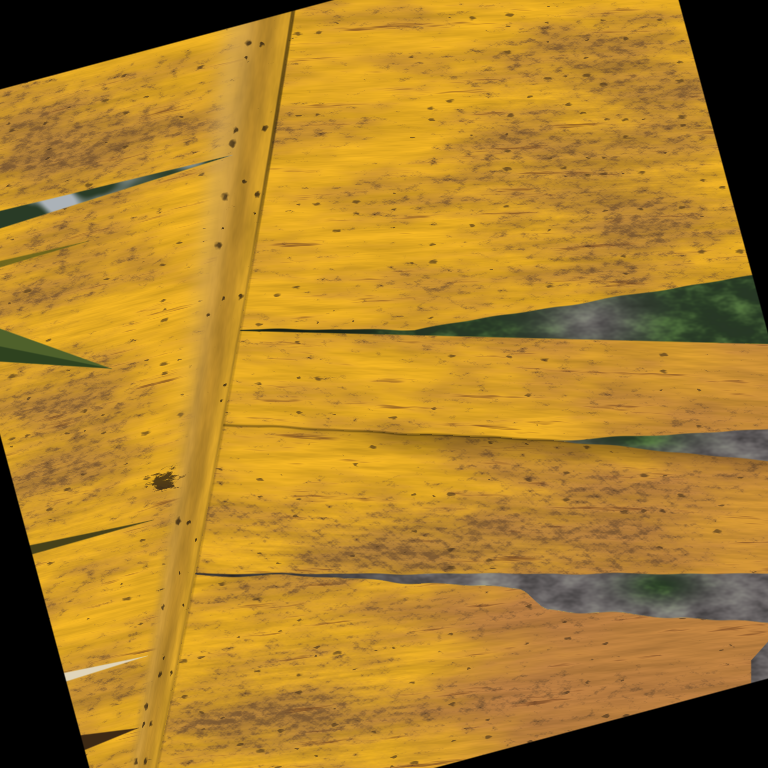
This texture is drawn by a Shadertoy shader. Its source:

```glsl
// A withered yellow leaf: slanted midrib, torn blades and dark gaps in a tilted
// square on black. Blades are stretched gradient noise, tears are tapered slits
// and curve-bounded gaps, specks come from hashed cells.

float hash(vec2 p) { return fract(sin(dot(p, vec2(127.1, 311.7))) * 43758.5); }

float corner(vec2 cell, vec2 f, vec2 c) {
    float a = 6.2832 * hash(cell + c);
    return dot(vec2(cos(a), sin(a)), f - c);
}

float noise(vec2 p) {
    vec2 i = floor(p), f = p - i, s = f * f * (3.0 - 2.0 * f);
    return mix(mix(corner(i, f, vec2(0)), corner(i, f, vec2(1, 0)), s.x),
               mix(corner(i, f, vec2(0, 1)), corner(i, f, vec2(1)), s.x), s.y);
}

float fbm(vec2 p) {
    float sum = 0.0, amp = 0.6;
    for (int i = 0; i < 4; i++) {
        sum += amp * noise(p);
        p = p * 2.03 + 17.3;
        amp *= 0.62;
    }
    return sum;
}

// One ragged speck in a share of the cells
float specks(vec2 p, float chance) {
    p += 0.15 * vec2(noise(p * 4.0), noise(p * 4.0 + 31.0));
    vec2 id = floor(p);
    vec2 centre = 0.35 + 0.3 * vec2(hash(id + 3.0), hash(id + 8.0));
    float radius = 0.1 + 0.22 * hash(id + 21.0);
    return step(hash(id), chance) * smoothstep(radius, radius * 0.3, length(p - id - centre));
}

float cover(float d) { return smoothstep(-1.0, 1.0, d * iResolution.y); }

// Tear narrowing from half-width w to a point
float slit(vec2 p, vec2 wide, vec2 tip, float w) {
    vec2 d = tip - wide, q = p - wide;
    float h = dot(q, d) / dot(d, d);
    float side = abs(q.x * d.y - q.y * d.x) / length(d);
    return cover(min(w * (1.0 - h) - side, (1.0 - h) * length(d)));
}

float blob(vec2 p, float x, float y, float w, float h) {
    vec2 q = (p - vec2(x, y)) / vec2(w, h);
    return exp(-dot(q, q));
}

// Blurred grass and litter behind the leaf
vec3 ground(vec2 p) {
    float n = fbm(p * vec2(18, 32) + 5.0);
    float grass = p.y > 0.5 ? 1.0 - 0.9 * blob(p, 0.77, 0.58, 0.07, 0.05)
                            : blob(p, 0.86, 0.238, 0.05, 0.022);
    grass = max(grass, blob(p, 0.82, 0.43, 0.08, 0.02));
    vec3 green = mix(vec3(0.14, 0.21, 0.13), vec3(0.34, 0.47, 0.25), smoothstep(-0.2, 0.6, n));
    return mix(vec3(0.41, 0.39, 0.39) * (1.0 + 0.9 * n), green, clamp(grass + 0.3 * n, 0.0, 1.0));
}

void mainImage(out vec4 fragColor, in vec2 fragCoord) {
    vec2 p = (fragCoord - 0.5 * iResolution.xy) / iResolution.y + 0.5;
    float u = p.x, v = p.y;
    float ribEdge = 0.204 + 0.205 * v - 0.025 * v * v;
    float wobble = 0.003 * noise(vec2(u * 18.0, 4));

    // Borders of the right-hand blades
    float top1 = 0.571 + 0.16 * max(u - 0.54, 0.0) + wobble;
    float low1 = 0.577 - 0.025 * u;
    float crease = 0.461 - 0.048 * u + wobble;
    float top2 = crease + 0.1 * max(u - 0.72, 0.0);
    float low2 = crease - 0.05 * max(u - 0.73, 0.0);
    float top3 = 0.253 + wobble;
    float low3 = 0.25 - 0.06 * max(u - 0.4, 0.0) - 0.025 * smoothstep(0.675, 0.715, u) + 2.0 * wobble;

    // Vein-aligned coordinates, blade zero being the left side
    float right = cover(u - ribEdge);
    float blade = u < ribEdge ? 0.0 : v > low1 ? 1.0 : v > crease ? 2.0 : v > low3 ? 3.0 : 4.0;
    float tilt = blade < 1.0 ? -0.25 : blade < 2.0 ? -0.04 : blade < 4.0 ? 0.035 : -0.1;
    vec2 vein = vec2(u, v + tilt * (u - 0.3)) + blade * 3.7;

    // Yellow tissue, brown decay and streaks
    float broad = fbm(vein * vec2(5, 17));
    float streak = fbm(vein * vec2(7, 80));
    float grain = fbm(vein * vec2(55, 120));
    float decay = 0.7 * blob(p, 0.8, 0.8, 0.2, 0.18) + 0.75 * blob(p, 0.6, 0.29, 0.32, 0.05)
        + 0.5 * blob(p, 0.85, 0.36, 0.2, 0.06) + 0.65 * blob(p, 0.08, 0.82, 0.18, 0.09)
        + 0.5 * blob(p, 0.06, 0.45, 0.12, 0.25) + 0.65 * blob(p, 0.4, 0.08, 0.2, 0.12);
    float dry = blade > 3.0 ? smoothstep(0.42, 0.76, u + 0.15 * broad)
        : blade > 1.0 ? 0.65 * smoothstep(0.5, 1.0, u + 0.2 * broad) : 0.0;
    vec3 col = mix(vec3(0.91, 0.68, 0.14), vec3(0.77, 0.56, 0.18), smoothstep(-0.25, 0.4, broad + 0.4 * streak));
    col = mix(col, vec3(0.64, 0.46, 0.23), 0.75 * smoothstep(0.0, 0.9, decay + 0.6 * broad + 0.3 * grain));
    col = mix(col, vec3(0.69, 0.46, 0.26), 0.85 * dry) * (1.0 + 0.25 * streak);
    col = mix(col, vec3(0.42, 0.3, 0.18), 0.7 * smoothstep(0.12, 0.6, 0.75 * grain + 0.45 * broad + 0.3 * decay));
    col = mix(col, vec3(0.38, 0.22, 0.11), 0.6 * smoothstep(0.22, 0.55, streak));
    col = mix(col, vec3(0.25, 0.18, 0.11), 0.6 * specks(vein * vec2(40, 85), 0.08 + 0.1 * decay));
    col *= 1.0 - 0.3 * right * step(v, crease) * smoothstep(0.035, 0.0, crease - v) * smoothstep(0.3, 0.6, u);

    // Midrib with pale flank, dark edge and pits
    float across = (u - ribEdge) / (0.033 + 0.034 * v) + 1.0;
    float rib = smoothstep(-0.25, 0.25, across) * (1.0 - right);
    vec3 ribCol = mix(vec3(0.75, 0.57, 0.23), vec3(0.69, 0.51, 0.16), smoothstep(0.1, 0.55, across));
    ribCol = mix(ribCol, vec3(0.8, 0.6, 0.16), smoothstep(0.55, 0.9, across));
    col = mix(col, ribCol * (1.0 + 0.2 * fbm(vec2(across * 3.0, v * 12.0))), rib);
    col = mix(col, vec3(0.83, 0.66, 0.34), 0.6 * blob(vec2(across, v), -0.1, 0.85, 0.3, 0.35));
    col *= 1.0 - (0.15 + 0.35 * smoothstep(0.6, 0.85, v)) * smoothstep(0.004, 0.001, abs(u - ribEdge));
    float pits = rib * specks(vec2(across * 3.0, v * 45.0), 0.24);
    pits = max(pits, smoothstep(0.4, 0.8, blob(p, 0.213, 0.374, 0.02, 0.015) + grain));
    col = mix(col, vec3(0.18, 0.13, 0.07), 0.8 * pits);

    // Openings on the right
    float gap = cover(min(top1 - v, v - low1));
    gap = max(gap, cover(min(top2 - v, v - low2)) * smoothstep(0.71, 0.75, u));
    gap = max(gap, cover(min(top3 - v, v - low3)));
    float tornEnd = u - 0.978 - 0.9 * max(v - 0.14, 0.0);
    gap = max(gap, cover(min(tornEnd, 0.167 - v)));
    col *= 1.0 - 0.35 * right * smoothstep(0.003, 0.0, abs(v - crease)) * smoothstep(0.8, 0.7, u);
    col = mix(col, ground(p) * mix(0.5, 1.0, smoothstep(0.35, 0.6, u)), gap * right);

    // Tears and a stray green blade on the left
    float light = noise(p * 23.0) + 0.5 * blob(p, 0.09, 0.737, 0.04, 0.04);
    vec3 sky = mix(vec3(0.16, 0.23, 0.15), vec3(0.67, 0.7, 0.72), smoothstep(-0.15, 0.3, light));
    col = mix(col, sky, slit(p, vec2(0, 0.714), vec2(0.302, 0.798), 0.011));
    col = mix(col, vec3(0.36, 0.36, 0.1), 0.8 * slit(p, vec2(0, 0.656), vec2(0.115, 0.686), 0.004));
    vec3 green = mix(vec3(0.18, 0.26, 0.12), vec3(0.31, 0.38, 0.17), cover(v - 0.549 + 0.2 * u));
    col = mix(col, green, slit(p, vec2(0, 0.55), vec2(0.145, 0.52), 0.021));
    col = mix(col, vec3(0.27, 0.25, 0.1), slit(p, vec2(0.04, 0.284), vec2(0.2, 0.323), 0.006));
    col = mix(col, vec3(0.88, 0.83, 0.72), slit(p, vec2(0.08, 0.117), vec2(0.192, 0.146), 0.006));
    col = mix(col, vec3(0.24, 0.16, 0.08), slit(p, vec2(0.1, 0.031), vec2(0.18, 0.052), 0.011));

    // Tilted square frame
    vec2 q = abs(mat2(0.966, -0.259, 0.259, 0.966) * (p - 0.5));
    fragColor = vec4(col * cover(0.5 - max(q.x, q.y)), 1);
}
```
